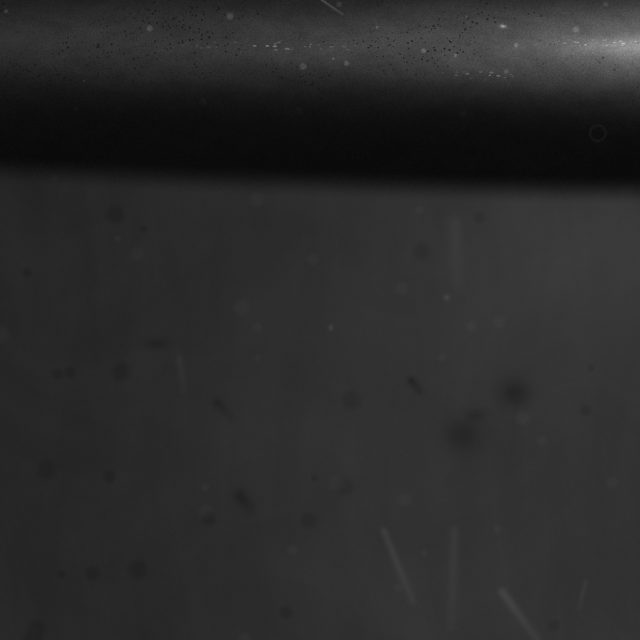
This texture is drawn by a three.js fragment shader. Its source:

```glsl
// Dark grey rubber sheet below a soft, worn roll with a highlight along its top.
varying vec2 vUv;

float hash(vec2 p) {
  p = fract(p * vec2(0.1031, 0.1137));
  p += dot(p, p.yx + 33.33);
  return fract((p.x + p.y) * p.x * 41.7);
}

// Layered, warped sines: soft blotches around zero
float mottle(vec2 p) {
  float sum = 0.0, amp = 0.5;
  for (int i = 0; i < 6; i++) {
    p += 0.7 * sin(p.yx * 1.3 + float(i) * 2.1);
    sum += amp * sin(p.x + 1.7) * sin(p.y + 0.6);
    p = mat2(1.36, 1.05, -1.05, 1.36) * p;
    amp *= 0.62;
  }
  return sum;
}

// Cellular specks: one random dot in some of the cells
float specks(vec2 p, float share) {
  vec2 cell = floor(p);
  float sum = 0.0;
  for (int j = -1; j <= 1; j++) {
    for (int i = -1; i <= 1; i++) {
      vec2 id = cell + vec2(float(i), float(j));
      vec2 center = id + vec2(hash(id + 7.0), hash(id + 51.0));
      float radius = 0.15 + 0.35 * hash(id + 93.0);
      float dot_ = 1.0 - smoothstep(radius * 0.3, radius, length(p - center));
      sum += dot_ * step(hash(id + 17.0), share);
    }
  }
  return min(sum, 1.0);
}

// Soft line that fades from its first end to its second
float scratch(vec2 p, vec2 a, vec2 b, float width) {
  vec2 ab = b - a;
  float t = clamp(dot(p - a, ab) / dot(ab, ab), 0.0, 1.0);
  float d = length(p - a - ab * t) / width;
  return exp(-d * d) * (1.0 - 0.5 * t);
}

float blob(vec2 p, vec2 center, vec2 size) {
  vec2 d = (p - center) / size;
  return exp(-dot(d, d));
}

float sheetTone(vec2 p) {
  float tone = 0.148 + 0.045 * smoothstep(0.0, 0.9, p.x);
  tone += 0.035 * blob(p, vec2(1.0, 0.6), vec2(0.25, 0.14));
  tone += 0.012 * blob(p, vec2(0.55, 0.3), vec2(0.35, 0.4));
  tone += 0.010 * mottle(p * vec2(9.0, 13.0));
  tone += 0.007 * mottle(p * vec2(38.0, 8.0) + 4.0);

  // Pale rubs and scratches
  tone += 0.05 * scratch(p, vec2(0.6, 0.17), vec2(0.645, 0.06), 0.006);
  tone += 0.06 * scratch(p, vec2(0.785, 0.075), vec2(0.84, 0.0), 0.007);
  tone += 0.03 * scratch(p, vec2(0.71, 0.17), vec2(0.705, 0.02), 0.008);
  tone += 0.03 * scratch(p, vec2(0.915, 0.09), vec2(0.905, 0.05), 0.004);
  tone += 0.025 * scratch(p, vec2(0.28, 0.44), vec2(0.287, 0.39), 0.006);
  tone += 0.025 * scratch(p, vec2(0.71, 0.65), vec2(0.715, 0.56), 0.012);

  // Shallow dents
  tone -= 0.05 * scratch(p, vec2(0.643, 0.405), vec2(0.655, 0.39), 0.007);
  tone -= 0.05 * blob(p, vec2(0.805, 0.385), vec2(0.024, 0.02));
  tone -= 0.04 * blob(p, vec2(0.72, 0.32), vec2(0.03, 0.025));
  tone -= 0.03 * blob(p, vec2(0.745, 0.352), vec2(0.015, 0.01));
  tone -= 0.04 * scratch(p, vec2(0.375, 0.225), vec2(0.39, 0.205), 0.01);
  tone -= 0.03 * scratch(p, vec2(0.34, 0.37), vec2(0.36, 0.35), 0.008);
  tone -= 0.03 * blob(p, vec2(0.245, 0.463), vec2(0.02, 0.01));
  tone += 0.06 * blob(p, vec2(0.517, 0.488), vec2(0.004, 0.005));
  tone += 0.06 * blob(p, vec2(0.698, 0.535), vec2(0.005));
  return tone + 0.018 * specks(p * 28.0, 0.06) - 0.02 * specks(p * 22.0 + 40.0, 0.05);
}

float rollTone(vec2 p) {
  float ridge = p.y - 0.938 + 0.01 * p.x;
  float falloff = ridge / (ridge > 0.0 ? 0.08 : 0.074);
  float light = exp(-falloff * falloff);
  float tone = 0.042 + light * (0.14 + 0.1 * p.x + 0.16 * pow(p.x, 4.0));
  tone += 0.13 * blob(p, vec2(1.0, 0.929), vec2(0.12, 0.014));
  tone *= 1.0 + 0.09 * mottle(p * vec2(12.0, 55.0)) + 0.06 * mottle(p * 70.0);

  // Pits and bright flecks gather on the lit band
  float worn = light * smoothstep(-0.3, 0.5, mottle(p * vec2(14.0, 25.0) + 2.0));
  tone *= 1.0 - 0.45 * worn * specks(p * 170.0, 0.3);
  float streaks = blob(p, vec2(0.43, 0.928), vec2(0.1, 0.007))
    + blob(p, vec2(0.76, 0.883), vec2(0.05, 0.005))
    + blob(p, vec2(0.95, 0.932), vec2(0.08, 0.005));
  tone += 0.2 * streaks * specks(p * vec2(90.0, 170.0) + 30.0, 0.5);
  tone += 0.12 * light * specks(p * 60.0 + 80.0, 0.025);
  tone += 0.3 * blob(p, vec2(0.786, 0.959), vec2(0.005, 0.003));
  tone += 0.15 * scratch(p, vec2(0.503, 1.0), vec2(0.535, 0.978), 0.0018);

  // Small ring mark at the right
  float ring = (length(p - vec2(0.934, 0.792)) - 0.012) / 0.002;
  return tone + 0.035 * exp(-ring * ring);
}

void main() {
  float edge = 0.748 - 0.055 * vUv.x + 0.022 * vUv.x * vUv.x;
  float onRoll = smoothstep(-0.038, 0.012, vUv.y - edge);
  float tone = mix(sheetTone(vUv), rollTone(vUv), onRoll);

  // Fine grain, stronger where lit
  tone += (hash(floor(vUv * 512.0)) - 0.5) * (0.006 + 0.1 * tone * onRoll);
  gl_FragColor = vec4(vec3(clamp(tone, 0.0, 1.0)), 1.0);
}
```
